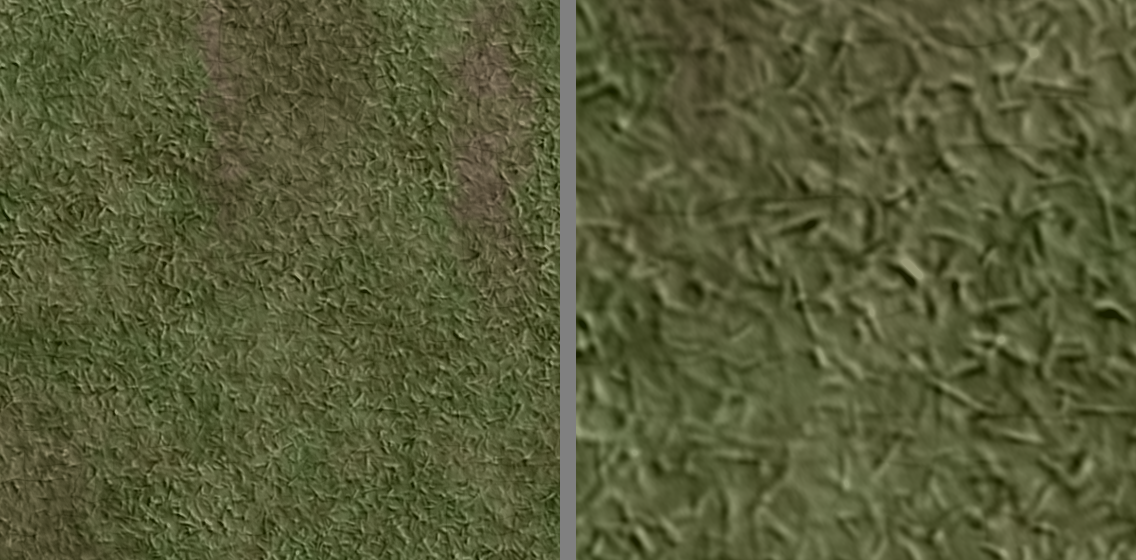
Left: the whole. Right: its middle third, enlarged.
Reproduce this texture procedurally as a WebGL 2 fragment shader.

```glsl
#version 300 es
precision highp float;
// Worn lawn seen from above: layers of short blades scattered on jittered
// grids, over soft slanted grain, with bare soil bands blended in by
// ragged ellipses and a faint, broken square net laid across the turf.

uniform vec2 u_resolution;
out vec4 fragColor;

const vec3 GRASS_DARK = vec3(0.225, 0.250, 0.105);
const vec3 GRASS_PALE = vec3(0.490, 0.515, 0.370);
const vec3 SOIL_DARK  = vec3(0.245, 0.235, 0.130);
const vec3 SOIL_PALE  = vec3(0.510, 0.485, 0.365);
const vec3 BARE_TINT  = vec3(0.012, -0.012, 0.020);
const float SLANT = -0.95;
const int BLADE_LAYERS = 5;

vec4 hash(vec2 p) {
  vec4 q = fract(p.xyxy * vec4(0.1031, 0.1030, 0.0973, 0.1099));
  q += dot(q, q.wzxy + 33.33);
  return fract((q.xxyz + q.yzzw) * q.zywx);
}

// Smooth value noise, 0 to 1
float noise(vec2 p) {
  vec2 i = floor(p), f = fract(p);
  f = f * f * (3.0 - 2.0 * f);
  float low  = mix(hash(i).x, hash(i + vec2(1, 0)).x, f.x);
  float high = mix(hash(i + vec2(0, 1)).x, hash(i + vec2(1, 1)).x, f.x);
  return mix(low, high, f.y);
}

float fbm(vec2 p) {
  float sum = 0.0, amp = 0.5;
  for (int i = 0; i < 4; i++) {
    sum += amp * noise(p);
    p = mat2(1.6, 1.2, -1.2, 1.6) * p + 17.3;
    amp *= 0.5;
  }
  return sum / 0.9375;
}

vec2 rotate(vec2 p, float a) {
  float c = cos(a), s = sin(a);
  return vec2(c * p.x + s * p.y, c * p.y - s * p.x);
}

// One blade: a lit ridge with a shadow along one side
float blade(vec2 p, float angle, float halfLength, float width, float bend) {
  p = rotate(p, angle);
  float along = p.x / halfLength;
  float across = (p.y - bend * (along * along - 0.4)) / width;
  float taper = 1.0 - smoothstep(0.35, 1.0, abs(along));
  float shade = across + 1.9;
  return taper * (exp(-across * across) - 0.85 * exp(-shade * shade));
}

// One blade per grid cell, summed over the neighbouring cells
float bladeLayer(vec2 p, float cells, float seed) {
  vec2 q = p * cells, cell = floor(q);
  float sum = 0.0;
  for (int y = -1; y <= 1; y++)
    for (int x = -1; x <= 1; x++) {
      vec2 id = cell + vec2(x, y);
      vec4 a = hash(id + seed), b = hash(id + seed + 71.7);
      float angle = SLANT + (a.z + b.w - 1.0) * 1.7;
      float width = 0.0027 * cells * mix(0.75, 1.25, b.y);
      float strength = mix(0.3, 1.25, b.z * b.z);
      sum += strength * blade(q - id - a.xy, angle, mix(0.35, 0.75, a.w),
                              width, (b.x - 0.5) * 0.22);
    }
  return sum;
}

float patchMask(vec2 p, vec2 center, vec2 radius) {
  return 1.0 - smoothstep(0.3, 1.3, length((p - center) / radius));
}

// Broken threads of a slightly distorted square net
float net(vec2 p, float cells) {
  vec2 warp = vec2(noise(p * 37.0), noise(p * 37.0 + 40.0)) - 0.5;
  vec2 d = (fract(p * cells + warp * 0.5) - 0.5) / 0.07;
  vec2 thread = exp(-d * d);
  float dashX = smoothstep(0.4, 0.75, noise(p * vec2(30.0, 22.0) + 5.0));
  float dashY = smoothstep(0.35, 0.7, noise(p * vec2(36.0, 34.0) + 90.0));
  return max(thread.x * dashX * 0.8, thread.y * dashY);
}

void main() {
  vec2 p = gl_FragCoord.xy / u_resolution.y;

  // Worn areas with ragged borders
  vec2 ragged = p + 0.13 * (vec2(fbm(p * 17.0), fbm(p * 17.0 + 31.0)) - 0.5);
  float band  = patchMask(ragged, vec2(0.405, 0.84), vec2(0.07, 0.37));
  float track = patchMask(ragged, vec2(0.87, 0.78), vec2(0.09, 0.36));
  float worn  = patchMask(ragged, vec2(0.52, 0.88), vec2(0.20, 0.42));
  float corner = patchMask(ragged, vec2(0.06, 0.08), vec2(0.19, 0.27));
  float bare = max(band, track) * smoothstep(0.35, 0.6, fbm(p * 14.0 + 8.0));
  float soil = max(max(band, track), 0.85 * max(worn, corner));

  // Brightness: slanted grain, broad patches, blades and net
  vec2 slanted = rotate(p, SLANT);
  float grain = fbm(slanted * vec2(55.0, 95.0)) - 0.5;
  float patches = fbm(p * 8.0 + 60.0) - 0.5;
  float blades = 0.0;
  for (int i = 0; i < BLADE_LAYERS; i++) {
    float layer = float(i);
    blades += bladeLayer(p, 27.0 + 8.0 * layer, 13.0 + 37.0 * layer);
  }
  float lushness = mix(0.65, 1.35, noise(p * 10.0 + 23.0));
  float tone = 0.37 + 0.95 * grain + 0.5 * patches;
  tone += 0.44 * blades * lushness * mix(1.0, 0.6, soil);
  tone += 0.12 * bare;
  tone -= net(p, 32.0) * mix(0.2, 0.3, soil);
  tone = clamp(tone, -0.5, 1.4);

  // Colour
  vec3 grass = mix(GRASS_DARK, GRASS_PALE, tone);
  float hue = fbm(p * 11.0 + 77.0) - 0.5;
  grass += hue * vec3(0.07, 0.0, 0.03);
  vec3 earth = mix(SOIL_DARK, SOIL_PALE, tone) + BARE_TINT * bare;
  fragColor = vec4(clamp(mix(grass, earth, soil), 0.0, 1.0), 1.0);
}
```
